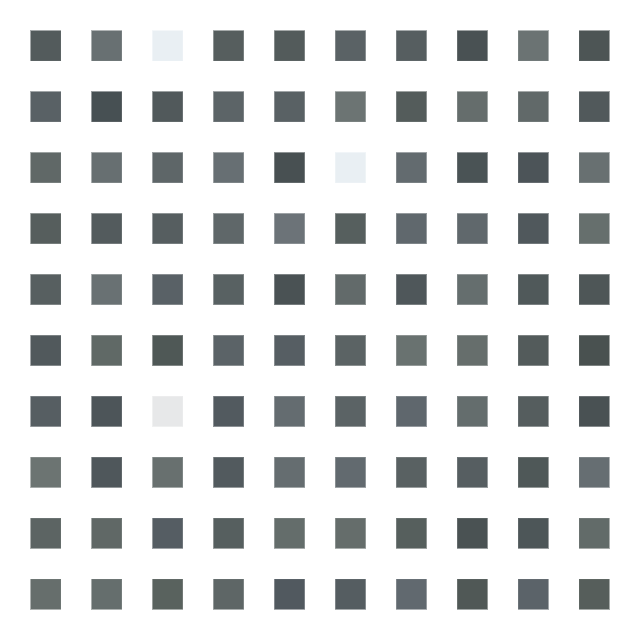
This pattern is drawn by a WebGL 2 fragment shader. Its source:

```glsl
#version 300 es
precision highp float;

uniform vec2 u_resolution;
out vec4 fragColor;

const float SQUARES = 10.0;
const float PITCHES = SQUARES + 0.5;  // the outer margin adds half a pitch
const float HALF_SIDE = 0.25;

const vec3 PAPER = vec3(1.0);
const vec3 PALE_BLUE = vec3(0.914, 0.937, 0.953);
const vec3 PALE_GREY = vec3(0.906, 0.910, 0.914);
const vec3 GREEN_TINT = vec3(0.0, 0.034, 0.020);
const vec3 BLUE_TINT = vec3(0.0, 0.030, 0.062);

float hash(vec2 cell, float seed) {
  return fract(sin(dot(cell, vec2(12.99, 78.23)) + seed) * 43758.5);
}

float boxDistance(vec2 p, float halfSide) {
  vec2 d = abs(p) - halfSide;
  return max(d.x, d.y);
}

// Sparse lattice of faded squares above the rising diagonal
bool isFaded(vec2 cell) {
  float lattice = mod(2.0 * cell.x + 3.0 * cell.y, 18.0);
  return abs(lattice - 13.0) < 0.5 && cell.y > cell.x;
}

// Slate grey whose tint varies more toward the lower rows
vec3 slate(vec2 cell) {
  float tone = mix(0.28, 0.425, hash(cell, 1.7));
  float spread = mix(1.0, 0.35, cell.y / (SQUARES - 1.0));
  float hue = 0.4 + (hash(cell, 5.3) - 0.45) * spread;
  return vec3(tone) + mix(GREEN_TINT, BLUE_TINT, hue);
}

vec3 squareColor(vec2 cell) {
  vec3 pale = cell.y < 0.5 * SQUARES ? PALE_GREY : PALE_BLUE;
  return isFaded(cell) ? pale : slate(cell);
}

void main() {
  // Grid cells with a square at each centre
  vec2 grid = gl_FragCoord.xy / u_resolution * PITCHES - HALF_SIDE;
  vec2 cell = floor(grid);
  float d = boxDistance(fract(grid) - 0.5, HALF_SIDE);

  // Edge coverage over one pixel
  float pixel = PITCHES / min(u_resolution.x, u_resolution.y);
  float coverage = clamp(0.5 - d / pixel, 0.0, 1.0);

  fragColor = vec4(mix(PAPER, squareColor(cell), coverage), 1.0);
}
```
